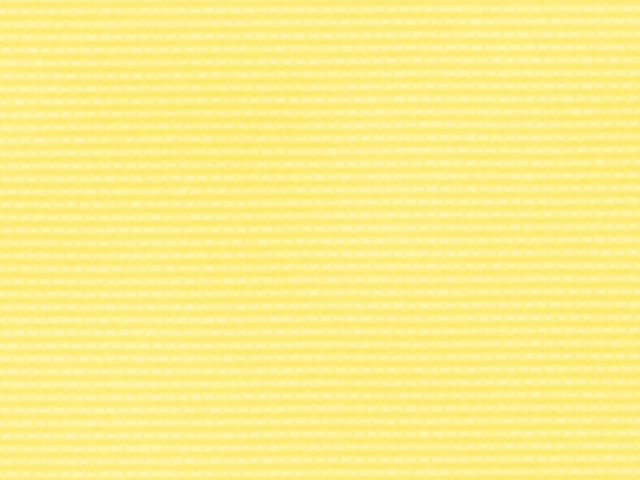
Reproduce this texture procedurally as a Shadertoy shader.

```glsl
const float ROWS = 37.3;          // ribs down the canvas
const float COLUMNS = 49.0;       // beads along each rib
const float ROW_PHASE = 0.12;     // shift of the ribs, in ribs
const float TILT = 0.008;         // rise of the ribs to the right
const float WAVER = 0.05;         // bending of the ribs, in ribs
const float STAGGER = 0.5;        // bead shift on every other rib
const float JITTER = 0.10;        // uneven bead spacing, in beads
const float BEAD_BULGE = 0.05;    // scalloping of the rib edges, in ribs
const float RIB_DEPTH = 0.32;
const float BEAD_DEPTH = 0.13;
const float GAP_DEPTH = 0.13;     // dark notch between beads
const float GAP_WIDTH = 0.13;     // notch half width, in beads
const float BEAD_WEAR = 0.12;     // brightness change between beads
const float CLOUD = 0.10;         // broad change in tone
const float GRAIN = 0.09;         // fine fibre mottling

const vec3 SHADOW = vec3(0.985, 0.912, 0.40);
const vec3 BODY = vec3(0.995, 0.938, 0.54);
const vec3 LIGHT = vec3(1.0, 0.965, 0.68);
const float TAU = 6.283185;

float hash(vec2 p) {
    return fract(sin(dot(p, vec2(127.1, 311.7))) * 43758.5453);
}

float noise(vec2 p) {
    vec2 cell = floor(p);
    vec2 f = fract(p);
    f = f * f * (3.0 - 2.0 * f);
    float low = mix(hash(cell), hash(cell + vec2(1.0, 0.0)), f.x);
    float high = mix(hash(cell + vec2(0.0, 1.0)), hash(cell + vec2(1.0)), f.x);
    return mix(low, high, f.y);
}

float signedNoise(vec2 p) {
    return 2.0 * noise(p) - 1.0;
}

void mainImage(out vec4 fragColor, in vec2 fragCoord) {
    vec2 uv = fragCoord / iResolution.xy;

    // Horizontal ribs, slightly tilted and bent
    float rib = (uv.y - 0.5 - TILT * (uv.x - 0.5)) * ROWS + ROW_PHASE;
    rib += WAVER * signedNoise(uv * vec2(6.0, 7.0));
    float row = floor(rib + 0.5);

    // Beads along each rib, staggered and nearly even
    float along = uv.x * COLUMNS + STAGGER * mod(row, 2.0);
    along += JITTER * signedNoise(vec2(along * 0.5, row * 7.3));
    float bead = cos(TAU * along);
    float gapDistance = 0.5 - abs(fract(along + 0.5) - 0.5);
    float gap = 1.0 - smoothstep(0.0, 2.0 * GAP_WIDTH, gapDistance);

    // Rounded rib profile, with the lower edge scalloped by the beads
    float offset = rib - row;
    float ridge = cos(TAU * (offset + BEAD_BULGE * bead * sin(TAU * offset)));
    float crest = smoothstep(-0.8, 0.9, ridge);

    // Wear: per-bead brightness, fine grain and broad clouds
    float wear = 2.0 * hash(vec2(floor(along + 0.5), row)) - 1.0;
    wear *= 0.5 + 0.5 * bead;
    float grain = signedNoise(uv * vec2(COLUMNS, ROWS) * 3.0);
    float cloud = signedNoise(uv * vec2(5.0, 4.0) + 17.0);

    float tone = 0.5 + RIB_DEPTH * ridge;
    tone += crest * (BEAD_DEPTH * bead + BEAD_WEAR * wear);
    tone -= GAP_DEPTH * (gap - 0.2) * (1.0 - step(0.0, bead)) * crest;
    tone += GRAIN * grain + CLOUD * cloud;
    tone = clamp(tone, 0.0, 1.0);

    // Three-step colour ramp
    vec3 color = mix(SHADOW, BODY, min(tone * 2.0, 1.0));
    color = mix(color, LIGHT, max(tone * 2.0 - 1.0, 0.0));
    fragColor = vec4(color, 1.0);
}
```
